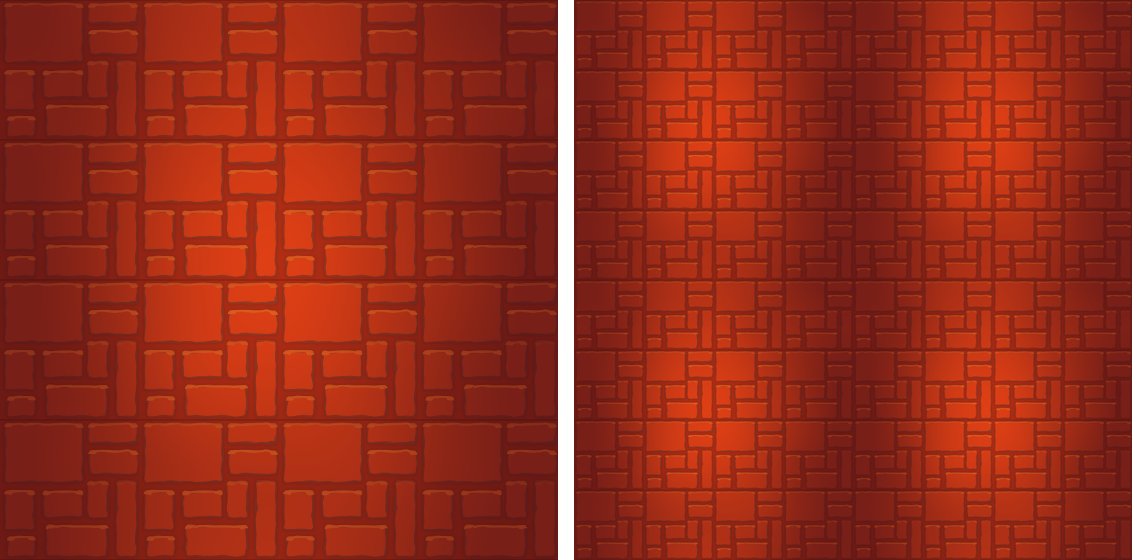
Left: one tile. Right: repeated 2 by 2.
Give the GLSL for this pattern, as a WebGL 1 fragment shader.

```glsl
precision highp float;
// Rough stone wall in glowing red: nine-stone blocks repeated four by four under a warm central light.
uniform vec2 u_resolution;

const float REPEATS = 4.0;
const float CELLS = 64.0;   // coarse chipping steps per block
const float TAU = 6.2831853;

float hash(vec2 p) {
  return fract(sin(dot(p, vec2(127.1, 311.7))) * 4375.85);
}

// Value noise that wraps after a whole number of lattice steps
float wrapNoise(vec2 p, float period) {
  vec2 i = floor(p);
  vec2 f = fract(p);
  f = f * f * (3.0 - 2.0 * f);
  vec2 a = mod(i, period);
  vec2 b = mod(i + 1.0, period);
  return mix(mix(hash(a), hash(vec2(b.x, a.y)), f.x),
             mix(hash(vec2(a.x, b.y)), hash(b), f.x), f.y);
}

float roundBox(vec2 p, vec2 halfSize, float radius) {
  vec2 q = abs(p) - halfSize + radius;
  return length(max(q, 0.0)) + min(max(q.x, q.y), 0.0) - radius;
}

// Keeps the nearest stone as (distance, depth below its lit top, shine).
// Bounds are left, top, right, bottom.
vec3 addStone(vec3 nearest, vec2 p, vec4 bounds, float shine) {
  vec2 halfSize = 0.5 * (bounds.zw - bounds.xy);
  float d = roundBox(p - 0.5 * (bounds.xy + bounds.zw), halfSize, 0.028);
  float side = min(p.x - bounds.x, bounds.z - p.x);
  float depth = p.y - bounds.y - 0.014 * (1.0 - smoothstep(0.045, 0.065, side));
  return d < nearest.x ? vec3(d, depth, shine) : nearest;
}

vec3 stoneLayout(vec2 p) {
  vec3 s = vec3(1.0, 1.0, 0.0);
  s = addStone(s, p, vec4(0.031, 0.021, 0.602, 0.450), 0.75);
  s = addStone(s, p, vec4(0.628, 0.021, 0.990, 0.173), 0.75);
  s = addStone(s, p, vec4(0.634, 0.215, 0.995, 0.393), 1.00);
  s = addStone(s, p, vec4(0.031, 0.503, 0.251, 0.790), 0.90);
  s = addStone(s, p, vec4(0.304, 0.503, 0.597, 0.702), 0.90);
  s = addStone(s, p, vec4(0.623, 0.435, 0.780, 0.707), 0.60);
  s = addStone(s, p, vec4(0.827, 0.430, 0.984, 0.980), 0.20);
  s = addStone(s, p, vec4(0.047, 0.827, 0.257, 0.980), 0.90);
  s = addStone(s, p, vec4(0.325, 0.749, 0.775, 0.980), 0.95);
  return s;
}

// Periodic glow, narrower across than down, with soft blotches
float glow(vec2 uv) {
  vec2 g = 0.5 - 0.5 * cos(TAU * (uv + vec2(0.01, -0.03)));
  float blotch = wrapNoise(uv * 6.0, 6.0) - 0.5;
  return clamp(g.x * (0.52 + 0.48 * g.y) + 0.12 * blotch, 0.0, 1.0);
}

// Coverage of the region where d is negative
float inside(float d, float aa) {
  return 1.0 - smoothstep(-aa, aa, d);
}

void main() {
  vec2 uv = gl_FragCoord.xy / u_resolution;
  vec2 p = fract(vec2(uv.x, 1.0 - uv.y) * REPEATS);
  float aa = 0.7 * REPEATS / min(u_resolution.x, u_resolution.y);
  float light = glow(uv);

  // Stepped chipping, identical in every block
  vec2 cell = (floor(p * CELLS) + 0.5) / CELLS;
  float chip = wrapNoise(cell * 22.0, 22.0) - 0.5;
  float wear = wrapNoise(cell * 13.0 + 5.0, 13.0);

  vec3 stone = stoneLayout(p);
  float d = stone.x + 0.012 * chip;

  vec3 mortar = mix(vec3(0.43, 0.10, 0.08), vec3(0.70, 0.18, 0.08), light);
  vec3 face = mix(vec3(0.47, 0.12, 0.09), vec3(0.88, 0.25, 0.08), light);
  vec3 rim = mix(vec3(0.37, 0.11, 0.11), vec3(0.58, 0.22, 0.13), light);
  vec3 lit = mix(vec3(0.57, 0.20, 0.10), vec3(0.88, 0.37, 0.12), light);

  // Mortar, darkened beside the stones and along the block joint
  vec3 color = mortar * (1.0 - 0.10 * exp(-max(d, 0.0) * 90.0));
  float joint = min(p.y, 1.0 - p.y);
  color *= 1.0 - 0.20 * inside(joint - 0.005, aa);

  // Stone face with a broken dark rim and a chipped highlight on top
  float rimWidth = 0.004 + 0.017 * wear;
  vec3 surface = mix(rim, face, inside(d + rimWidth, aa));
  float band = 0.016 + 0.014 * chip;
  surface = mix(surface, lit, stone.z * inside(stone.y - band, aa));
  color = mix(color, surface, inside(d, aa));

  gl_FragColor = vec4(color, 1.0);
}
```
